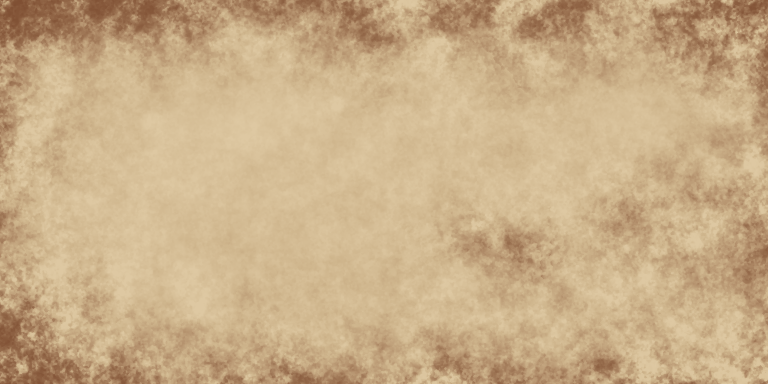
This texture is drawn by a WebGL 2 fragment shader. Its source:

```glsl
#version 300 es
precision highp float;

uniform vec2 u_resolution;
out vec4 fragColor;

// Tone ramp, clean to scorched
const vec3 CREAM = vec3(0.87, 0.785, 0.635);
const vec3 TAN   = vec3(0.81, 0.71, 0.55);
const vec3 RUST  = vec3(0.70, 0.56, 0.42);
const vec3 BROWN = vec3(0.49, 0.30, 0.19);

const float BASE_TONE   = 0.09;
const float PAPER_GRAIN = 0.45;
const float STAIN_GRAIN = 4.6;
const float SOFT_KNEE   = 0.55;
const float NOISE_SCALE = 5.5;
const int   OCTAVES     = 6;
const float GAIN        = 0.88;
const float WARP        = 0.022;

// Strength and reach of the edge burn: left, right, bottom, top
const vec4 EDGE_STRENGTH = vec4(0.42, 0.30, 0.52, 0.46);
const vec4 EDGE_REACH    = vec4(0.12, 0.13, 0.10, 0.14);

// Stains: centre and radius in canvas heights, then signed strength
const int STAINS = 11;
const vec4 STAIN_SHAPE[STAINS] = vec4[](
  vec4(0.08, 0.09, 0.18, 0.17), vec4(0.15, 0.98, 0.34, 0.09),
  vec4(1.88, 0.95, 0.28, 0.13), vec4(1.20, 0.92, 0.36, 0.11),
  vec4(1.32, 0.37, 0.16, 0.08), vec4(1.69, 0.40, 0.14, 0.15),
  vec4(1.60, 0.32, 0.48, 0.24), vec4(1.92, 0.50, 0.16, 0.16),
  vec4(0.42, 0.10, 0.07, 0.07), vec4(1.73, 0.69, 0.22, 0.11),
  vec4(0.60, 0.71, 0.36, 0.13));
const float STAIN_STRENGTH[STAINS] = float[](
  0.32, 0.25, 0.22, 0.10, 0.23, 0.13, 0.12, 0.12, 0.16, -0.10, -0.07);

// Creases: end points, then signed strength
const int CREASES = 4;
const float CREASE_WIDTH = 0.0035;
const vec4 CREASE_ENDS[CREASES] = vec4[](
  vec4(1.43, 0.46, 1.44, 0.30), vec4(1.40, 0.37, 1.42, 0.28),
  vec4(1.04, 0.92, 1.09, 1.00), vec4(1.26, 0.88, 1.38, 0.76));
const float CREASE_STRENGTH[CREASES] = float[](0.17, 0.14, 0.20, -0.08);

vec3 hash3(vec2 cell) {
  vec3 q = fract(cell.xyx * vec3(0.1031, 0.1030, 0.0973));
  q += dot(q, q.yxz + 33.33);
  return fract((q.xxy + q.yzz) * q.zyx);
}

// Smooth cellular noise: blended random tones of nearby feature points
float cellNoise(vec2 p) {
  vec2 cell = floor(p), local = fract(p);
  float total = 0.0, weightSum = 0.0;
  for (int y = -1; y <= 1; y++) {
    for (int x = -1; x <= 1; x++) {
      vec2 offset = vec2(x, y);
      vec3 point = hash3(cell + offset + 50.0);
      vec2 d = offset + point.xy - local;
      float weight = exp(-6.0 * dot(d, d));
      total += weight * point.z;
      weightSum += weight;
    }
  }
  return total / weightSum - 0.5;
}

float grunge(vec2 p) {
  const mat2 TURN = mat2(0.8, 0.6, -0.6, 0.8);
  float total = 0.0, amplitude = 1.0, amplitudeSum = 0.0;
  p *= NOISE_SCALE;
  for (int i = 0; i < OCTAVES; i++) {
    total += amplitude * cellNoise(p);
    amplitudeSum += amplitude;
    amplitude *= GAIN;
    p = TURN * p * 2.0 + 7.3;
  }
  return total / amplitudeSum;
}

float segmentDistance(vec2 p, vec2 a, vec2 b) {
  vec2 ab = b - a;
  return length(p - a - ab * clamp(dot(p - a, ab) / dot(ab, ab), 0.0, 1.0));
}

vec3 toneRamp(float t) {
  vec3 color = mix(CREAM, TAN, clamp(t / 0.25, 0.0, 1.0));
  color = mix(color, RUST, clamp((t - 0.25) / 0.35, 0.0, 1.0));
  return mix(color, BROWN, clamp((t - 0.6) / 0.4, 0.0, 1.0));
}

void main() {
  vec2 p = gl_FragCoord.xy / u_resolution * vec2(2.0, 1.0);
  float grain = grunge(p);

  // Uneven outlines from layered sines
  vec2 w = p + WARP * (sin(p.yx * vec2(17.0, 13.0) + vec2(0.7, 2.1))
                     + 0.6 * sin(p.yx * vec2(39.0, 31.0) + p * 11.0));

  // Edge burn and stains
  vec4 edge = max(vec4(w.x, 2.0 - w.x, w.y, 1.0 - w.y), 0.0);
  float stain = dot(EDGE_STRENGTH, exp(-edge / EDGE_REACH));
  for (int i = 0; i < STAINS; i++) {
    vec2 q = (w - STAIN_SHAPE[i].xy) / STAIN_SHAPE[i].zw;
    stain += STAIN_STRENGTH[i] * exp(-dot(q, q));
  }

  // Broken creases
  float crease = 0.0;
  vec2 bent = p + 0.05 * grain;
  for (int i = 0; i < CREASES; i++) {
    float d = segmentDistance(bent, CREASE_ENDS[i].xy, CREASE_ENDS[i].zw);
    crease += CREASE_STRENGTH[i] * exp(-d * d / (CREASE_WIDTH * CREASE_WIDTH));
  }
  crease *= smoothstep(-0.12, 0.10, grain);

  // Darkest tones ease off above the knee
  float tone = BASE_TONE + PAPER_GRAIN * grain + crease
             + stain * max(1.0 + STAIN_GRAIN * grain, 0.1);
  float excess = max(tone - SOFT_KNEE, 0.0), room = 1.0 - SOFT_KNEE;
  tone = min(tone, SOFT_KNEE) + room * (1.0 - exp(-excess / room));
  fragColor = vec4(toneRamp(tone), 1.0);
}
```
